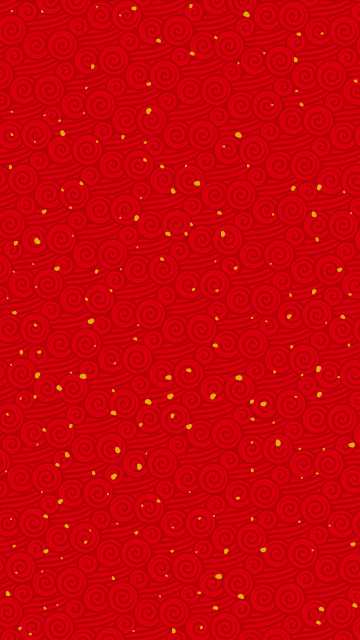
Write a WebGL 2 fragment shader that draws this pattern.

```glsl
#version 300 es
precision highp float;
// Red cloud-scroll pattern of paired spirals and sweeping bands, with gold flecks.

#define UNITS_ACROSS 14.0
#define STEP_ACROSS vec2(1.99, -0.587)
#define STEP_UP vec2(0.51, 1.74)
#define ORIGIN vec2(5.87, 16.15)
#define SPIRAL_PITCH 0.22
#define SWEEP_PITCH 0.21
#define LINE_WIDTH 0.086
#define SWEEP_REACH 1.2
#define FLECK_CHANCE 0.58
#define LIGHT_RED vec3(0.85, 0.0, 0.05)
#define DARK_RED vec3(0.70, 0.0, 0.015)
#define GOLD vec3(0.87, 0.68, 0.04)

uniform vec2 u_resolution;
out vec4 fragColor;

const float TAU = 6.2831853;
float pixel; // size of one pixel in pattern units

float hash(vec2 p) {
    return fract(sin(dot(p, vec2(127.1, 311.7))) * 43758.5453);
}

// Coverage of the region where a signed distance is negative.
float fill(float d) {
    return clamp(0.5 - d / pixel, 0.0, 1.0);
}

// Evenly spaced dark lines along a coordinate.
float stripes(float x, float pitch) {
    float toLine = abs(fract(x / pitch) - 0.5) * pitch;
    return fill(toLine - 0.5 * LINE_WIDTH);
}

float segmentDistance(vec2 p, vec2 end) {
    return length(p - end * clamp(dot(p, end) / dot(end, end), 0.0, 1.0));
}

// Paints a disc with a spiral line and a dark rim over the ink so far.
float paintSpiral(float ink, vec2 p, float radius, float turn) {
    float r = length(p);
    float angle = atan(p.y, p.x + 1e-5) / TAU + turn;
    float arm = stripes(r - angle * SPIRAL_PITCH, SPIRAL_PITCH);
    arm *= fill(r - radius + 0.15);
    float rim = fill(abs(r - radius) - 0.5 * LINE_WIDTH);
    return mix(ink, max(arm, rim), fill(r - radius - 0.5 * LINE_WIDTH));
}

// Dark line coverage of the whole scroll pattern.
float scrollInk(vec2 p) {
    mat2 lattice = mat2(STEP_ACROSS, STEP_UP);
    vec2 home = floor(inverse(lattice) * (p - ORIGIN));
    float ink = 1.0;

    // Sweeping, gently waved bands, lower ones over upper ones
    for (int j = 2; j >= -2; j--) {
        for (int i = -2; i <= 2; i++) {
            vec2 q = p - ORIGIN - lattice * (home + vec2(i, j));
            q.y += 0.1 * sin(2.2 * q.x);
            float d = segmentDistance(q, vec2(1.8, 0.55));
            ink = mix(ink, stripes(d, SWEEP_PITCH), fill(d - SWEEP_REACH));
        }
    }

    // Two large spirals and one small one per cell
    for (int j = 2; j >= -2; j--) {
        for (int i = -2; i <= 2; i++) {
            vec2 q = p - ORIGIN - lattice * (home + vec2(i, j));
            ink = paintSpiral(ink, q, 0.57, 0.1);
            ink = paintSpiral(ink, q - vec2(1.0, 0.0), 0.61, 0.6);
            ink = paintSpiral(ink, q - vec2(1.11, -1.02), 0.40, 0.35);
        }
    }
    return ink;
}

// Coverage of small, rounded flecks scattered one per grid cell at most.
float flecks(vec2 p) {
    vec2 cell = floor(p);
    float seed = hash(cell + 3.7);
    float clump = hash(floor(cell / 3.0) + 41.3);
    float present = step(seed, FLECK_CHANCE * mix(0.55, 1.45, clump));
    vec2 center = mix(vec2(0.16), vec2(0.84), vec2(hash(cell + 11.2), hash(cell + 27.9)));
    vec2 q = p - cell - center;
    float radius = mix(0.035, 0.115, pow(hash(cell + 57.1), 1.5));
    float angle = atan(q.y, q.x + 1e-5);
    float phase = TAU * hash(cell + 73.4);
    float bumps = 1.0 + 0.16 * sin(2.0 * angle + phase) + 0.07 * sin(3.0 * angle - phase);
    return present * fill(length(q) - radius * bumps);
}

void main() {
    pixel = UNITS_ACROSS / u_resolution.x;
    vec2 p = gl_FragCoord.xy * pixel;
    vec3 color = mix(LIGHT_RED, DARK_RED, scrollInk(p));
    color = mix(color, GOLD, flecks(p));
    fragColor = vec4(color, 1.0);
}
```
